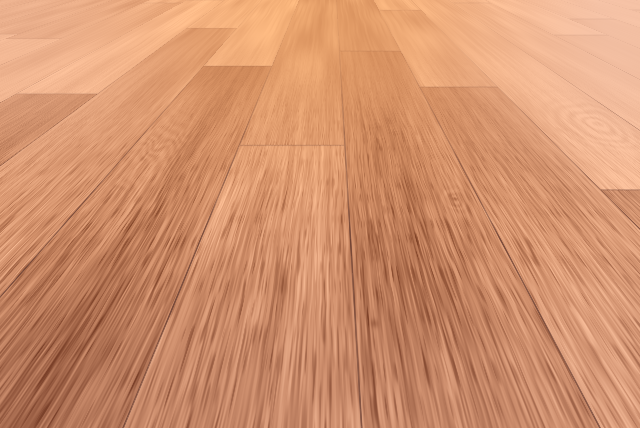
Write a Shadertoy shader that draws this texture.

```glsl
// A plank floor seen in perspective: each pixel is projected onto the floor,
// split into lanes and boards, then shaded with a tone ramp, layered wood
// grain, knots, dark seams and a pale glow toward the far corners.

const vec2 VANISH = vec2(0.775, 0.1855);   // x, and height above the top edge
const float LANE_WIDTH = 0.47;
const float LANE_SHIFT = 0.059;
const int FIRST_LANE = -6;

// Per lane: joint depth, board length, near tone, far tone
const vec4 BOARDS[11] = vec4[11](
    vec4(3.63, 2.9, 0.80, 0.62), vec4(5.20, 4.5, 0.72, 0.80),
    vec4(2.474, 2.9, 0.24, 0.88), vec4(3.97, 3.2, 0.54, 0.78),
    vec4(2.943, 2.9, 0.36, 0.84), vec4(1.904, 3.6, 0.60, 0.58),
    vec4(3.28, 2.9, 0.38, 0.56), vec4(2.573, 2.2, 0.38, 0.68),
    vec4(1.59, 4.0, 0.20, 0.80), vec4(5.20, 4.5, 0.80, 0.85),
    vec4(3.74, 2.9, 0.66, 0.94));

float hash(vec2 p) {
    return fract(sin(dot(p, vec2(127.1, 311.7))) * 43758.5453);
}

float noise(vec2 p) {
    vec2 i = floor(p), f = fract(p);
    f = f * f * (3.0 - 2.0 * f);
    return mix(mix(hash(i), hash(i + vec2(1, 0)), f.x),
               mix(hash(i + vec2(0, 1)), hash(i + vec2(1, 1)), f.x), f.y);
}

vec3 woodRamp(float tone) {
    vec3 dark = vec3(0.66, 0.405, 0.27);
    vec3 mid = vec3(0.825, 0.56, 0.405);
    vec3 pale = vec3(0.95, 0.70, 0.54);
    return tone < 0.5 ? mix(dark, mid, max(tone, -0.5) * 2.0)
                      : mix(mid, pale, min(tone, 1.2) * 2.0 - 1.0);
}

// Signed grain value: broad bands, long streaks, thin fibres and dark pores
float woodGrain(vec2 p, float seed, float nearness) {
    p.x += 0.030 * (noise(vec2(p.x * 2.0, p.y * 3.0) + seed) - 0.5);
    p.x += 0.004 * (noise(vec2(p.x * 14.0, p.y * 16.0) + seed) - 0.5);
    float bands = noise(vec2(p.x * 4.0, p.y * 1.5) + seed) - 0.5;
    float streaks = noise(vec2(p.x * 30.0, p.y * 1.6) + seed * 1.7) - 0.5;
    float fibres = noise(vec2(p.x * 78.0, p.y * 5.0) + seed * 2.3) - 0.5;
    float hairs = noise(vec2(p.x * 125.0, p.y * 12.0) + seed * 2.9) - 0.5;
    float pores = noise(vec2(p.x * 95.0, p.y * 15.0) + seed * 3.1);
    return bands * 0.26 + streaks * 0.15
         + (fibres * 0.42 + hairs * 0.58
            - smoothstep(0.6, 0.95, pores) * 0.36 + 0.07) * nearness;
}

// Oval growth rings that fade away from the knot centre
float knotRings(vec2 p, vec2 centre, vec2 size, float count) {
    vec2 q = (p - centre) / size;
    float r = length(q) + 0.35 * (noise(q * 1.8 + 9.0) - 0.5);
    return sin(r * count) * exp(-r * r);
}

float spot(vec2 p, vec2 centre, vec2 size) {
    vec2 q = (p - centre) / size;
    return exp(-dot(q, q));
}

float line(float dist, float halfWidth, float pixel) {
    return 1.0 - smoothstep(halfWidth, halfWidth + 1.1 * pixel, dist);
}

void mainImage(out vec4 fragColor, in vec2 fragCoord) {
    float pixel = 1.0 / iResolution.y;
    vec2 uv = fragCoord * pixel;

    // Project onto the floor
    float drop = 1.0 - uv.y + VANISH.y;
    vec2 plane = vec2(((uv.x - VANISH.x) / drop - LANE_SHIFT) / LANE_WIDTH, 1.0 / drop);
    float lane = floor(plane.x);
    float across = plane.x - lane;
    float nearness = smoothstep(0.22, 0.8, drop);

    // Find the board within its lane
    int row = int(lane) - FIRST_LANE;
    vec4 board = BOARDS[clamp(row, 0, 10)];
    if (row < 0 || row > 10) board.x += 2.0 * hash(vec2(lane, 4.0));
    float along = (plane.y - board.x) / board.y;
    float index = floor(along);
    float seed = 40.0 * hash(vec2(lane, index + 7.0));
    float tone = index < 0.0 ? board.z : board.w;
    if (index > 0.0) tone = 0.65 + 0.25 * hash(vec2(lane, index));

    // Tone drifts darker toward the viewer, then grain and knots
    tone += 0.16 - 0.25 * smoothstep(0.4, 0.95, drop);
    tone -= 0.24 * spot(uv, vec2(0.2, 0.12), vec2(0.3, 0.35));
    tone -= 0.22 * spot(uv, vec2(0.92, 0.36), vec2(0.13, 0.25));
    tone += 0.28 * spot(uv, vec2(1.45, 0.25), vec2(0.22, 0.3));
    tone += woodGrain(plane, seed, nearness);
    if (lane == 2.0) tone += 0.18 * knotRings(plane, vec2(2.66, 2.107), vec2(0.38, 0.24), 18.0);
    if (lane == 0.0) {
        tone += 0.16 * knotRings(plane, vec2(0.82, 1.538), vec2(0.10, 0.06), 9.0);
        tone -= 0.40 * spot(plane, vec2(0.82, 1.538), vec2(0.03, 0.014));
        tone -= 0.45 * spot(plane, vec2(0.10, 1.062), vec2(0.02, 0.012));
    }
    // Curly flecks on the board left of centre
    if (lane == -2.0) {
        float curl = sin(plane.y * 75.0 + plane.x * 45.0 + 9.0 * noise(plane * 9.0));
        tone += 0.10 * curl * spot(plane, vec2(-1.75, 1.86), vec2(0.22, 0.3));
    }
    vec3 colour = woodRamp(tone);

    // Warm far centre, cooler foreground, pale glow at the sides
    float far = smoothstep(0.4, 1.0, uv.y);
    float centre = exp(-pow((uv.x - 0.74) / 0.38, 2.0));
    colour *= mix(vec3(1), vec3(1.02, 1.0, 0.88), far * centre);
    colour += vec3(-0.015, 0.003, 0.03) * (1.0 - smoothstep(0.0, 0.65, uv.y));
    float glow = 0.78 * far * smoothstep(0.95, 1.5, uv.x)
               + 0.38 * far * (1.0 - smoothstep(0.0, 0.5, uv.x))
               + 0.12 * smoothstep(1.2, 1.5, uv.x) * smoothstep(0.0, 0.4, uv.y);
    colour = mix(colour, vec3(0.96, 0.77, 0.67), clamp(glow, 0.0, 0.8));

    // Seams between lanes and joints at board ends, worn unevenly
    float sideGap = min(across, 1.0 - across) * LANE_WIDTH * drop;
    float endGap = abs(along - floor(along + 0.5)) * board.y * drop * drop;
    float wear = 0.6 + 0.4 * noise(vec2(floor(plane.x + 0.5) * 7.0, plane.y * 9.0));
    float seam = line(sideGap, 0.0007 * drop, pixel) * mix(0.06, 0.8, nearness) * wear;
    float joint = line(endGap, 0.0004, pixel) * mix(0.05, 0.35, nearness);
    colour = mix(colour, vec3(0.38, 0.22, 0.18), max(seam, joint));

    fragColor = vec4(clamp(colour, 0.0, 1.0), 1.0);
}
```
